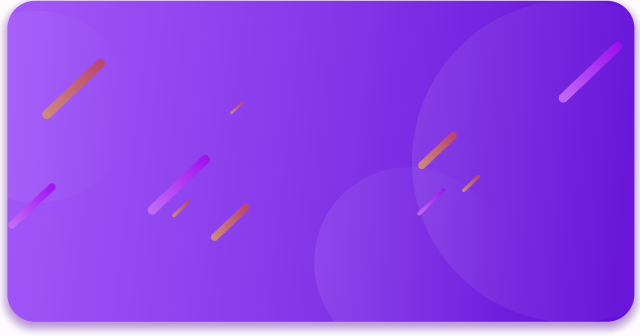
Write a Shadertoy shader that draws this background.

```glsl
// Lengths are in canvas heights
const vec2 CARD_CENTER = vec2(0.955, 0.520);
const vec2 CARD_HALF = vec2(0.933, 0.4776);
const float CARD_RADIUS = 0.082;
const vec2 SHADOW_OFFSET = vec2(0.0, -0.014);
const float SHADOW_BLUR = 0.032;

const vec3 PAPER = vec3(0.995, 0.985, 0.995);
const vec3 SHADOW = vec3(0.73, 0.60, 0.84);
const vec3 VIOLET_LIGHT = vec3(0.63, 0.34, 0.97);
const vec3 VIOLET_MID = vec3(0.515, 0.215, 0.912);
const vec3 VIOLET_DEEP = vec3(0.395, 0.060, 0.842);
const vec3 WARM_TAIL = vec3(0.81, 0.54, 0.47);
const vec3 WARM_HEAD = vec3(0.74, 0.28, 0.41);
const vec3 COOL_TAIL = vec3(0.77, 0.42, 0.97);
const vec3 COOL_HEAD = vec3(0.63, 0.07, 0.94);

const float GRADIENT_TILT = 0.06;
const float DISC_OPACITY = 0.085;
const float STREAK_OPACITY = 0.95;
const vec2 STREAK_DIR = vec2(0.725, 0.689);

// Discs: center, radius
const vec3 DISCS[3] = vec3[3](
    vec3(0.109, 0.682, 0.286),
    vec3(1.706, 0.520, 0.480),
    vec3(1.219, 0.219, 0.284));

// Streaks: center, half length, radius
const vec4 WARM_STREAKS[6] = vec4[6](
    vec4(0.219, 0.735, 0.110, 0.0137),
    vec4(0.705, 0.679, 0.022, 0.0037),
    vec4(0.539, 0.379, 0.030, 0.0050),
    vec4(0.685, 0.338, 0.064, 0.0110),
    vec4(1.302, 0.552, 0.064, 0.0110),
    vec4(1.402, 0.454, 0.030, 0.0050));
const vec4 COOL_STREAKS[4] = vec4[4](
    vec4(0.095, 0.387, 0.082, 0.0110),
    vec4(0.532, 0.450, 0.109, 0.0137),
    vec4(1.284, 0.399, 0.050, 0.0055),
    vec4(1.757, 0.785, 0.111, 0.0137));

float coverage(float dist) {
    return clamp(0.5 - dist * iResolution.y, 0.0, 1.0);
}

float roundedBox(vec2 p, vec2 halfSize, float radius) {
    vec2 q = abs(p) - halfSize + radius;
    return length(max(q, 0.0)) + min(max(q.x, q.y), 0.0) - radius;
}

vec3 cardGradient(vec2 p) {
    vec2 q = (p - CARD_CENTER) / CARD_HALF;
    float t = clamp(0.5 + 0.5 * (q.x - GRADIENT_TILT * q.y), 0.0, 1.0);
    return t < 0.5 ? mix(VIOLET_LIGHT, VIOLET_MID, 2.0 * t)
                   : mix(VIOLET_MID, VIOLET_DEEP, 2.0 * t - 1.0);
}

// White veil that fades from the left rim to the right rim
vec3 addDisc(vec3 color, vec2 p, vec3 disc) {
    vec2 q = p - disc.xy;
    float fade = clamp(0.5 - 0.5 * q.x / disc.z, 0.0, 1.0);
    return mix(color, vec3(1.0), DISC_OPACITY * fade * coverage(length(q) - disc.z));
}

// Diagonal capsule shaded from tail to head
vec3 addStreak(vec3 color, vec2 p, vec4 streak, vec3 tail, vec3 head) {
    vec2 q = p - streak.xy;
    float along = dot(q, STREAK_DIR);
    float nearest = clamp(along, -streak.z, streak.z);
    float dist = length(q - STREAK_DIR * nearest) - streak.w;
    vec3 tint = mix(tail, head, clamp(0.5 + 0.5 * along / streak.z, 0.0, 1.0));
    return mix(color, tint, STREAK_OPACITY * coverage(dist));
}

void mainImage(out vec4 fragColor, in vec2 fragCoord) {
    vec2 p = fragCoord / iResolution.y;
    vec2 q = p - CARD_CENTER;

    // Page and soft drop shadow
    float shadowDist = roundedBox(q - SHADOW_OFFSET, CARD_HALF, CARD_RADIUS);
    float shade = 1.0 - smoothstep(-0.5 * SHADOW_BLUR, SHADOW_BLUR, shadowDist);
    vec3 page = mix(PAPER, SHADOW, shade);

    // Card contents
    vec3 card = cardGradient(p);
    for (int i = 0; i < DISCS.length(); i++)
        card = addDisc(card, p, DISCS[i]);
    for (int i = 0; i < WARM_STREAKS.length(); i++)
        card = addStreak(card, p, WARM_STREAKS[i], WARM_TAIL, WARM_HEAD);
    for (int i = 0; i < COOL_STREAKS.length(); i++)
        card = addStreak(card, p, COOL_STREAKS[i], COOL_TAIL, COOL_HEAD);

    float cardMask = coverage(roundedBox(q, CARD_HALF, CARD_RADIUS));
    fragColor = vec4(mix(page, card, cardMask), 1.0);
}
```
